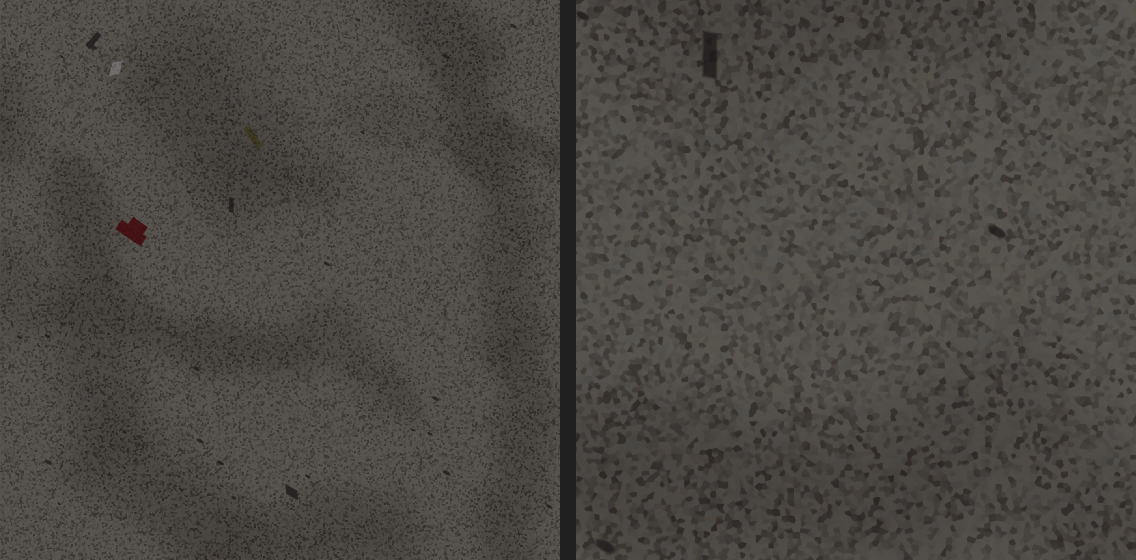
Left, the full canvas; right, a detail of the centre.
Reproduce this texture procedurally as a WebGL 1 fragment shader.

```glsl
precision highp float;
uniform vec2 u_resolution;

const vec3 SAND_DARK = vec3(0.170, 0.150, 0.140);
const vec3 SAND_LIGHT = vec3(0.340, 0.328, 0.308);
const vec3 RED = vec3(0.27, 0.07, 0.08);
const vec3 PALE = vec3(0.43, 0.42, 0.42);
const vec3 OLIVE = vec3(0.23, 0.21, 0.11);
const vec3 SOOT = vec3(0.12, 0.11, 0.11);

vec3 hash3(vec2 cell) {
  vec3 p = fract(cell.xyx * vec3(0.1031, 0.1030, 0.0973));
  p += dot(p, p.yxz + 33.33);
  return fract((p.xxy + p.yzz) * p.zyx);
}

// Cellular grains with soft borders: x is darkness, y is a hue shift
vec2 grains(vec2 p) {
  vec2 base = floor(p);
  vec3 sum = vec3(0.0);
  for (int j = -1; j <= 1; j++) {
    for (int i = -1; i <= 1; i++) {
      vec2 cell = base + vec2(float(i), float(j));
      vec3 h = hash3(cell);
      vec2 d = cell + h.xy - p;
      float weight = exp(-14.0 * dot(d, d));
      sum += weight * vec3(h.z * h.z * h.z, fract(h.z * 57.0), 1.0);
    }
  }
  return sum.xy / sum.z;
}

// Soft shadow around the segment from a to b
float hollow(vec2 p, vec2 a, vec2 b, float width, float strength) {
  vec2 ab = b - a;
  float t = clamp(dot(p - a, ab) / dot(ab, ab), 0.0, 1.0);
  float d = length(p - a - ab * t);
  return 1.0 - strength * (1.0 - smoothstep(0.2 * width, 1.6 * width, d));
}

vec2 ripple(vec2 p) {
  vec2 q = p + 0.016 * sin(p.yx * vec2(17.0, 14.0) + vec2(0.6, 2.1));
  return q + 0.007 * sin(q.yx * vec2(41.0, 37.0) + q * 19.0);
}

float duneShade(vec2 p) {
  float light = 1.0;
  // Right trough and its side branch
  light *= hollow(p, vec2(0.70, 1.02), vec2(0.82, 0.92), 0.065, 0.75);
  light *= hollow(p, vec2(0.84, 0.88), vec2(0.88, 0.74), 0.055, 0.70);
  light *= hollow(p, vec2(0.88, 0.72), vec2(0.93, 0.40), 0.055, 0.65);
  light *= hollow(p, vec2(0.93, 0.38), vec2(0.92, 0.00), 0.055, 0.65);
  light *= hollow(p, vec2(0.91, 0.78), vec2(1.02, 0.69), 0.028, 0.70);
  light *= hollow(p, vec2(0.66, 0.78), vec2(0.85, 0.78), 0.050, 0.35);
  // Upper hollow
  light *= hollow(p, vec2(0.34, 0.86), vec2(0.42, 0.74), 0.120, 0.75);
  light *= hollow(p, vec2(0.44, 0.71), vec2(0.56, 0.67), 0.055, 0.55);
  // Left trough curving along the bottom
  light *= hollow(p, vec2(-0.02, 0.83), vec2(0.01, 0.78), 0.065, 0.75);
  light *= hollow(p, vec2(0.12, 0.66), vec2(0.17, 0.45), 0.055, 0.75);
  light *= hollow(p, vec2(0.17, 0.42), vec2(0.18, 0.22), 0.075, 0.65);
  light *= hollow(p, vec2(0.20, 0.18), vec2(0.40, 0.06), 0.080, 0.65);
  light *= hollow(p, vec2(0.42, 0.04), vec2(0.70, 0.04), 0.070, 0.65);
  light *= hollow(p, vec2(0.00, 0.52), vec2(0.06, 0.45), 0.065, 0.45);
  // Middle trough
  light *= hollow(p, vec2(0.25, 0.41), vec2(0.53, 0.38), 0.050, 0.75);
  light *= hollow(p, vec2(0.60, 0.40), vec2(0.69, 0.29), 0.055, 0.55);
  return 1.0 - light;
}

// Rotated, sheared box with a smooth edge
float flake(vec2 p, vec2 center, vec2 halfSize, float angle, float shear) {
  vec2 d = p - center;
  float c = cos(angle), s = sin(angle);
  d = vec2(c * d.x + s * d.y, c * d.y - s * d.x);
  d.x += shear * d.y;
  vec2 q = abs(d) - halfSize;
  return 1.0 - smoothstep(-0.001, 0.0015, max(q.x, q.y));
}

// Sparse dark crumbs, at most one per cell
float crumbs(vec2 p, float count) {
  vec2 cell = floor(p * count);
  vec3 h = hash3(cell + 71.0);
  vec2 d = fract(p * count) - mix(vec2(0.2), vec2(0.8), h.xy);
  float size = mix(0.04, 0.10, fract(h.z * 91.0));
  float radius = length(d * vec2(1.0, 1.5) + 0.4 * d.yx);
  return step(0.86, h.z) * (1.0 - smoothstep(size * 0.6, size * 1.2, radius));
}

void main() {
  vec2 p = gl_FragCoord.xy / u_resolution;

  // Sand: dune shading plus grain
  vec2 grain = grains(p * 300.0);
  float shade = duneShade(ripple(p));
  float tone = mix(0.315, 0.247, shade) - 0.125 * (grain.x - 0.25);
  vec3 color = mix(SAND_DARK, SAND_LIGHT, (tone - 0.17) / 0.17);
  color += (grain.y - 0.5) * vec3(0.012, 0.0, -0.010);

  // Debris
  float texture = 1.0 - 0.2 * (grain.x - 0.25);
  color = mix(color, SOOT, 0.8 * crumbs(p, 16.0));
  float red = max(flake(p, vec2(0.234, 0.584), vec2(0.027, 0.010), -0.6, 0.0),
                  flake(p, vec2(0.245, 0.595), vec2(0.016, 0.010), -0.6, 0.0));
  color = mix(color, RED * texture, red);
  color = mix(color, PALE * texture, flake(p, vec2(0.207, 0.878), vec2(0.009, 0.011), 0.2, -0.5));
  color = mix(color, OLIVE * texture, 0.8 * flake(p, vec2(0.452, 0.755), vec2(0.006, 0.021), 0.4, 0.2));
  float dark = max(flake(p, vec2(0.167, 0.928), vec2(0.016, 0.005), 0.85, 0.0),
                   flake(p, vec2(0.413, 0.634), vec2(0.004, 0.013), -0.2, 0.2));
  dark = max(dark, flake(p, vec2(0.521, 0.121), vec2(0.012, 0.007), -0.5, 0.7));
  color = mix(color, SOOT * texture, 0.85 * dark);

  gl_FragColor = vec4(color, 1.0);
}
```
